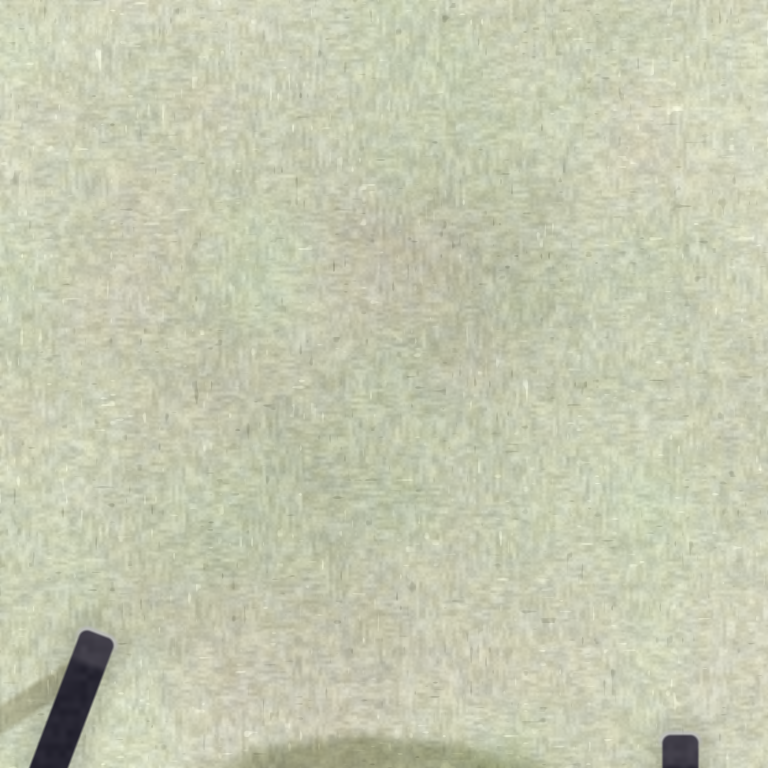
A WebGL 2 fragment shader for this texture:

```glsl
#version 300 es
precision highp float;
// Pale grey-green carpet with fine woven flecks, two dark rounded bars and soft shadows.

uniform vec2 u_resolution;
out vec4 fragColor;

float hash(vec2 cell) {
    uvec2 k = uvec2(ivec2(cell) + 4096);
    uint h = k.x * 1664525u + k.y * 1013904223u;
    h = (h ^ (h >> 16)) * 2246822519u;
    h = (h ^ (h >> 13)) * 3266489917u;
    h ^= h >> 16;
    return float(h >> 8) / 16777216.0;
}

float noise(vec2 p) {
    vec2 cell = floor(p), f = fract(p);
    f = f * f * (3.0 - 2.0 * f);
    return mix(mix(hash(cell), hash(cell + vec2(1, 0)), f.x),
               mix(hash(cell + vec2(0, 1)), hash(cell + vec2(1, 1)), f.x), f.y);
}

float fbm(vec2 p) {
    float sum = 0.0, amp = 0.5;
    for (int i = 0; i < 4; i++) {
        sum += amp * noise(p);
        p = p * 2.03 + 17.0;
        amp *= 0.5;
    }
    return sum / 0.9375;
}

// Fibres run across or upward, switching from patch to patch.
float fibres(vec2 p) {
    float across = noise(p * vec2(95, 240) + 31.0);
    float upward = noise(p * vec2(230, 80) + 77.0);
    return mix(across, upward, smoothstep(0.35, 0.65, noise(p * 34.0 + 9.0)));
}

vec3 carpet(vec2 p) {
    // Broad light: dim middle, brighter rim, cloudy variation
    float rim = smoothstep(0.1, 0.68, length((p - vec2(0.5, 0.48)) * vec2(1.0, 0.95)));
    float light = 0.756 + 0.064 * rim + 0.09 * (fbm(p * 5.0 + 3.0) - 0.5);
    light -= 0.022 * exp(-dot(p - vec2(0.62, 0.71), p - vec2(0.62, 0.71)) * 60.0);

    // Pile and woven grain
    light += 0.065 * (noise(p * 85.0) - 0.5);
    light += 0.095 * (fibres(p) - 0.5);
    light += 0.045 * (noise(p * 270.0 + 53.0) - 0.5);

    // Sparse dark and pale flecks
    float fleck = fibres(p * 0.9 + 2.7);
    float patchy = noise(p * 48.0 + 41.0);
    light -= 0.10 * smoothstep(0.76, 0.97, fleck) * smoothstep(0.4, 0.8, patchy);
    light += 0.09 * smoothstep(0.24, 0.04, fleck) * smoothstep(0.55, 0.2, patchy);

    // Faint pink and yellow-green drift
    float warmth = fbm(p * 6.0 + 23.0) - 0.5;
    float tint = noise(p * 60.0 + 61.0) - 0.5;
    vec3 color = vec3(light, light + 0.011, light - 0.084);
    color += vec3(0.035, -0.03, 0.012) * warmth;
    return color + vec3(0.012, 0.004, -0.035) * tint;
}

// Bar without end, starting at a rounded tip; y of the result is the depth below the tip.
vec2 bar(vec2 p, vec2 tip, vec2 dir, float halfWidth) {
    vec2 d = p - tip;
    float depth = dot(d, dir), corner = 0.011;
    vec2 q = vec2(abs(dot(d, vec2(-dir.y, dir.x))) - halfWidth, -depth) + corner;
    return vec2(length(max(q, 0.0)) + min(max(q.x, q.y), 0.0) - corner, depth);
}

vec3 drawBar(vec3 color, vec2 p, vec2 tip, vec2 dir, float halfWidth) {
    vec2 b = bar(p, tip, dir, halfWidth);
    float soft = 0.0022;

    // Contact shadow, then a pale rim around the tip
    color *= 1.0 - 0.10 * smoothstep(0.04, 0.0, b.x);
    float rim = smoothstep(0.008, 0.002, b.x) * smoothstep(0.022, 0.0, b.y);
    color = mix(color, vec3(0.74, 0.74, 0.75), 0.75 * rim);

    // Worn cap over a darker shaft
    vec3 cap = vec3(0.25, 0.24, 0.28), shaft = vec3(0.15, 0.145, 0.19);
    vec3 body = mix(cap, shaft, smoothstep(0.035, 0.048, b.y));
    body += 0.05 * (noise(p * 110.0) - 0.5);
    return mix(color, body, smoothstep(soft, -soft, b.x));
}

void main() {
    vec2 p = gl_FragCoord.xy / u_resolution;
    vec3 color = carpet(p);

    // Slanted shadow beside the left bar
    float slant = abs(p.y - 0.062 - 0.64 * p.x);
    float streak = smoothstep(0.025, 0.013, slant) * smoothstep(0.12, 0.08, p.x);
    color = mix(color, color * vec3(0.83, 0.82, 0.77), streak);

    // Low rounded shadow along the lower edge
    float mound = length((p - vec2(0.49, -0.025)) / vec2(0.25, 0.07));
    mound += 0.12 * (noise(p * 30.0) - 0.5);
    color = mix(color, color * vec3(0.77, 0.78, 0.70), smoothstep(1.1, 0.72, mound));

    color = drawBar(color, p, vec2(0.129, 0.174), normalize(vec2(-0.065, -0.172)), 0.0235);
    color = drawBar(color, p, vec2(0.886, 0.043), vec2(0, -1), 0.0235);
    fragColor = vec4(color, 1.0);
}
```
